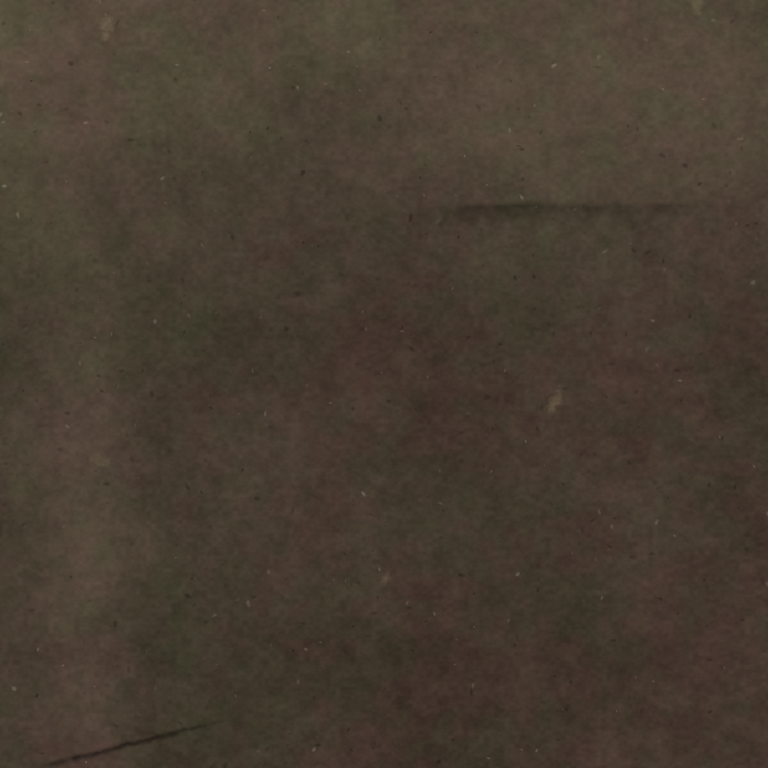
Reproduce this texture procedurally as a WebGL 2 fragment shader.

```glsl
#version 300 es
precision highp float;
// Worn dark brown leathery surface with soft blotches, fine grain, flecks and two scratches.

uniform vec2 u_resolution;
out vec4 fragColor;

const vec3 DARK_BROWN = vec3(0.228, 0.192, 0.153);
const vec3 PALE_BROWN = vec3(0.342, 0.291, 0.240);
const vec3 RED_SHIFT = vec3(0.017, -0.008, 0.008);

float hash(vec2 cell, float seed) {
    vec3 p = fract(vec3(cell.xyx) * 0.1031 + seed * 0.137);
    p += dot(p, p.yzx + 33.33);
    return fract((p.x + p.y) * p.z);
}

float valueNoise(vec2 p, float seed) {
    vec2 cell = floor(p);
    vec2 f = fract(p);
    f = f * f * (3.0 - 2.0 * f);
    float low = mix(hash(cell, seed), hash(cell + vec2(1, 0), seed), f.x);
    float high = mix(hash(cell + vec2(0, 1), seed), hash(cell + vec2(1, 1), seed), f.x);
    return mix(low, high, f.y);
}

// Layered noise centred on zero
float fbm(vec2 p, float seed, int octaves) {
    float sum = 0.0;
    float amplitude = 0.5;
    for (int i = 0; i < octaves; i++) {
        sum += amplitude * (valueNoise(p, seed + float(i)) - 0.5);
        p = mat2(1.6, 1.2, -1.2, 1.6) * p + 7.3;
        amplitude *= 0.6;
    }
    return sum;
}

// Sparse ragged specks, one candidate per grid cell
float specks(vec2 uv, float density, float radius, float chance, float seed) {
    vec2 p = uv * density;
    vec2 home = floor(p);
    float ragged = 1.6 * fbm(uv * 170.0, seed, 2);
    float cover = 0.0;
    for (int y = -1; y <= 1; y++) {
        for (int x = -1; x <= 1; x++) {
            vec2 cell = home + vec2(x, y);
            vec2 centre = cell + vec2(hash(cell, seed), hash(cell, seed + 1.0));
            float size = radius * density * mix(0.5, 1.3, hash(cell, seed + 2.0));
            float angle = 6.2832 * hash(cell, seed + 3.0);
            vec2 d = p - centre;
            d = mat2(cos(angle), sin(angle), -sin(angle), cos(angle)) * d;
            float dist = length(d * vec2(0.75, 1.3)) / size + ragged;
            float present = step(hash(cell, seed + 4.0), chance);
            float strength = mix(0.3, 1.0, hash(cell, seed + 5.0));
            cover = max(cover, present * strength * (1.0 - smoothstep(0.1, 1.3, dist)));
        }
    }
    return cover;
}

// Tapered mark from a to b: crisp upper edge, soft lower edge
float scratch(vec2 uv, vec2 a, vec2 b, float upper, float lower) {
    vec2 axis = normalize(b - a);
    vec2 d = uv - a;
    float along = dot(d, axis) / length(b - a);
    float across = dot(d, vec2(-axis.y, axis.x)) + 0.006 * fbm(uv * 60.0, 31.0, 3);
    float width = across > 0.0 ? upper : lower * mix(1.4, 0.5, clamp(along, 0.0, 1.0));
    float profile = exp(-across * across / (width * width));
    float wear = clamp(0.9 + 1.8 * fbm(uv * 70.0, 37.0, 2), 0.0, 1.0);
    return wear * profile * smoothstep(0.0, 0.2, along) * (1.0 - smoothstep(0.6, 1.0, along));
}

// Broad light and shade, from 0 (dark) to 1 (pale)
float broadTone(vec2 uv) {
    float top = smoothstep(0.52, 1.0, uv.y + 0.06 * uv.x);
    float bandOffset = (uv.x - 0.11) / 0.06;
    float band = exp(-bandOffset * bandOffset) * (1.0 - smoothstep(0.50, 0.78, uv.y));
    float leftSide = 1.0 - smoothstep(0.0, 0.32, uv.x);
    vec2 shade = (uv - vec2(0.25, 0.80)) / vec2(0.15, 0.12);
    float tone = 0.25 + 0.62 * top + 0.32 * band + 0.17 * leftSide;
    return tone - 0.16 * exp(-dot(shade, shade));
}

void main() {
    vec2 uv = gl_FragCoord.xy / u_resolution;

    // Blotches, mottling and grain
    float tone = broadTone(uv);
    tone += 0.62 * fbm(uv * 7.0, 3.0, 4);
    tone += 0.50 * fbm(uv * vec2(42.0, 48.0), 11.0, 3);
    tone += 0.58 * fbm(uv * vec2(150.0, 175.0), 17.0, 2);
    vec3 colour = mix(DARK_BROWN, PALE_BROWN, tone);

    // Drift between olive and reddish brown, redder at lower right
    float redness = 2.4 * fbm(uv * 9.0, 41.0, 3) + 1.9 * fbm(uv * 38.0, 47.0, 2);
    redness += 0.55 * (uv.x - uv.y) - 0.08;
    colour += RED_SHIFT * clamp(redness, -1.0, 1.0);

    // Dark pits and pale flecks
    colour *= 1.0 - 0.24 * specks(uv, 42.0, 0.0030, 0.20, 53.0);
    colour *= 1.0 - 0.24 * specks(uv, 9.0, 0.006, 0.07, 61.0);
    colour += 0.12 * specks(uv, 38.0, 0.0026, 0.12, 71.0);
    colour += vec3(0.10, 0.09, 0.07) * specks(uv, 8.0, 0.009, 0.05, 83.0);

    // Long horizontal smear and thin slanted scratch
    float smear = scratch(uv, vec2(0.53, 0.729), vec2(0.97, 0.731), 0.005, 0.017);
    float cut = scratch(uv, vec2(0.03, -0.004), vec2(0.32, 0.069), 0.003, 0.004);
    colour *= 1.0 - 0.26 * smear;
    colour *= 1.0 - 0.42 * cut;

    fragColor = vec4(colour, 1.0);
}
```
